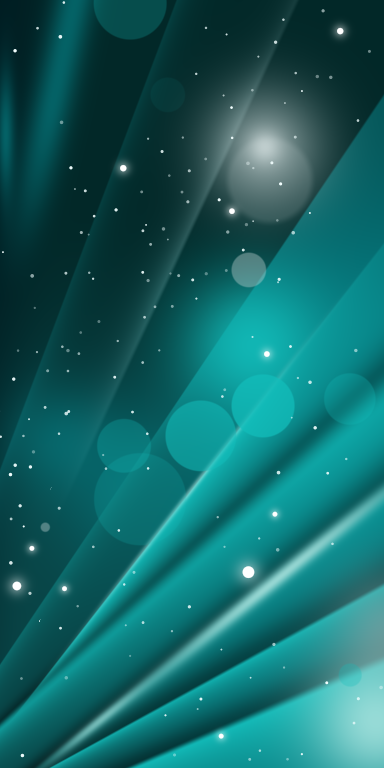
Write a WebGL 2 fragment shader that draws this background.

```glsl
#version 300 es
precision highp float;
// Teal light rays fanning from the lower left, with a pale glow, soft discs and star dust.
uniform vec2 u_resolution;
out vec4 fragColor;

const vec3 NIGHT = vec3(0.0, 0.11, 0.13);
const vec3 DEEP = vec3(0.01, 0.20, 0.20);
const vec3 SEA = vec3(0.04, 0.33, 0.34);
const vec3 TEAL = vec3(0.02, 0.49, 0.51);
const vec3 CYAN = vec3(0.07, 0.74, 0.73);
const vec3 MIST = vec3(0.68, 0.90, 0.88);
const vec3 SILVER = vec3(0.80, 0.85, 0.85);
const vec2 MOON = vec2(0.69, 1.617);
const float STAR_CELL = 0.07;

// Folds of light: intercept, slope, falloff width, strength
const vec4 FOLDS[6] = vec4[6](
  vec4(0.269, 1.484, 0.10, 0.35), vec4(0.086, 1.28, 0.11, 1.0),
  vec4(0.110, 0.887, 0.13, 0.85), vec4(-0.078, 0.80, 0.07, 0.55),
  vec4(-0.071, 0.548, 0.05, 0.9), vec4(-0.144, 0.425, 0.16, 1.0));
const float FOLD_SOFTNESS[6] = float[6](0.003, 0.003, 0.035, 0.022, 0.006, 0.012);

// Discs: centre, radius, opacity
const vec4 DISCS[10] = vec4[10](
  vec4(0.685, 0.943, 0.082, 0.75), vec4(0.523, 0.865, 0.092, 0.55),
  vec4(0.911, 0.961, 0.067, 0.28), vec4(0.323, 0.839, 0.070, 0.28),
  vec4(0.365, 0.700, 0.120, 0.20), vec4(0.339, 1.992, 0.095, 0.25),
  vec4(0.437, 1.753, 0.045, 0.07), vec4(0.912, 0.242, 0.030, 0.30),
  vec4(0.648, 1.297, 0.045, 0.38), vec4(0.118, 0.627, 0.012, 0.38));

// Bright stars: centre, radius
const vec3 BEACONS[10] = vec3[10](
  vec3(0.647, 0.510, 0.016), vec3(0.044, 0.474, 0.012), vec3(0.321, 1.562, 0.009),
  vec3(0.886, 1.919, 0.009), vec3(0.695, 1.078, 0.008), vec3(0.604, 1.450, 0.008),
  vec3(0.168, 0.467, 0.007), vec3(0.083, 0.572, 0.007), vec3(0.716, 0.661, 0.007),
  vec3(0.576, 0.083, 0.007));

float hash(vec2 p) {
  return fract(sin(dot(p, vec2(127.1, 311.7))) * 43758.5453);
}

float gauss(float d, float width) {
  return exp(-d * d / (width * width));
}

float glow(vec2 p, vec2 centre, float radius) {
  return gauss(length(p - centre), radius);
}

// Signed distance to y = intercept + slope * x, positive above
float lineDistance(vec2 p, float intercept, float slope) {
  return (p.y - intercept - slope * p.x) / sqrt(1.0 + slope * slope);
}

float disc(vec2 p, vec2 centre, float radius, float blur) {
  return 1.0 - smoothstep(radius - blur, radius + blur, length(p - centre));
}

vec3 nightSky(vec2 p) {
  vec3 col = mix(SEA * 0.8, DEEP * 0.78, smoothstep(0.6, 1.5, p.y));
  col = mix(NIGHT, col, smoothstep(-0.05, 0.25, p.x + 0.1 * (2.0 - p.y)));
  col = mix(col, TEAL, 0.55 * glow(p, vec2(0.16, 0.85), 0.13));
  col = mix(col, TEAL, 0.65 * glow(p, vec2(0.38, 0.72), 0.22));
  // Broad beams at the upper left
  float beam = gauss(lineDistance(p, 1.10, 4.6), 0.052);
  col = mix(col, TEAL * 0.9, 0.8 * beam * smoothstep(1.2, 1.75, p.y));
  col = mix(col, TEAL, 0.7 * gauss(p.x - 0.015, 0.022) * gauss(p.y - 1.65, 0.16));
  // Thin ray and pale streak
  float thin = lineDistance(p, 0.776, 2.66);
  col += SEA * 0.28 * exp(-abs(thin) / 0.035) * smoothstep(-0.003, 0.003, -thin);
  float streak = lineDistance(p, 0.33, 2.15);
  float fade = smoothstep(0.6, 1.35, p.y) * (1.0 - 0.5 * smoothstep(1.6, 2.0, p.y));
  return col + SILVER * 0.24 * fade * exp(-abs(streak) / 0.03) * smoothstep(-0.006, 0.008, streak);
}

vec3 addFolds(vec3 col, vec2 p, float pixel) {
  vec3 shade = mix(SEA * 0.75, TEAL * 0.95, smoothstep(0.0, 1.0, p.x));
  shade *= 1.0 - 0.35 * smoothstep(1.1, 1.8, p.y);
  for (int i = 0; i < 6; i++) {
    vec4 fold = FOLDS[i];
    float depth = -lineDistance(p, fold.x, fold.y);
    float soft = max(FOLD_SOFTNESS[i] * (0.3 + p.x), pixel);
    float light = fold.w * exp(-max(depth, 0.0) / (fold.z * (0.35 + p.x)));
    light *= 1.0 - 0.75 * smoothstep(0.85, 1.4, p.y);
    // Each fold darkens the layer just above it
    if (i > 1) col *= 1.0 - 0.42 * gauss(min(depth, 0.0), 0.05 * (0.4 + p.x));
    col = mix(col, mix(shade, CYAN, light), smoothstep(-soft, soft, depth));
    if (i == 0) col = mix(col, CYAN, 0.9 * glow(p, vec2(0.66, 1.10), 0.19));
  }
  return col;
}

vec3 addHighlights(vec3 col, vec2 p) {
  float rim = lineDistance(p, 0.086, 1.28);
  col = mix(col, MIST, 0.55 * gauss(rim, 0.007) * gauss(p.x - 0.48, 0.22));
  float white = lineDistance(p, -0.086, 0.80);
  col = mix(col, MIST, 0.85 * gauss(white, 0.019) * gauss(p.x - 0.72, 0.32));
  float wedge = lineDistance(p, -0.085, 0.80);
  col = mix(col, MIST, 0.6 * gauss(wedge, 0.012) * gauss(p.x - 0.26, 0.11));
  col = mix(col, SILVER * 0.8, 0.55 * glow(p, vec2(1.02, 0.36), 0.15));
  return mix(col, MIST, 0.85 * glow(p, vec2(0.98, 0.12), 0.17));
}

// Star dust, densest along a diagonal band
float starDust(vec2 p, float pixel) {
  float sum = 0.0;
  for (int k = 0; k < 2; k++) {
    vec2 q = p / STAR_CELL + 17.3 * float(k);
    vec2 cell = floor(q);
    vec2 offset = 0.15 + 0.7 * vec2(hash(cell + 3.1), hash(cell + 8.7));
    float density = 0.10 + 0.38 * gauss(lineDistance(p, 0.71, 1.58), 0.19);
    float radius = mix(0.0022, 0.0048, hash(cell + 5.5));
    float dot1 = disc(fract(q) * STAR_CELL, offset * STAR_CELL, radius, pixel * 0.6);
    sum += dot1 * step(hash(cell), density) * mix(0.35, 1.0, hash(cell + 1.9));
  }
  return min(sum, 1.0);
}

void main() {
  vec2 p = 2.0 * gl_FragCoord.xy / u_resolution.y;
  float pixel = 2.0 / u_resolution.y;
  vec3 col = addHighlights(addFolds(nightSky(p), p, pixel), p);
  // Pale glow with a faint disc below it
  col = mix(col, SILVER, 0.62 * glow(p, MOON, 0.15) + 0.3 * glow(p, MOON, 0.045));
  col = mix(col, SILVER, 0.16 * disc(p, vec2(0.703, 1.53), 0.11, 0.012));
  for (int i = 0; i < 10; i++) {
    vec4 d = DISCS[i];
    col = mix(col, i < 8 ? CYAN : SILVER, d.w * disc(p, d.xy, d.z, pixel));
  }
  col = mix(col, vec3(0.95, 1.0, 1.0), starDust(p, pixel));
  for (int i = 0; i < 10; i++) {
    vec3 b = BEACONS[i];
    col = mix(col, vec3(1.0), max(disc(p, b.xy, b.z, pixel), 0.4 * glow(p, b.xy, b.z * 2.0)));
  }
  fragColor = vec4(clamp(col, 0.0, 1.0), 1.0);
}
```
